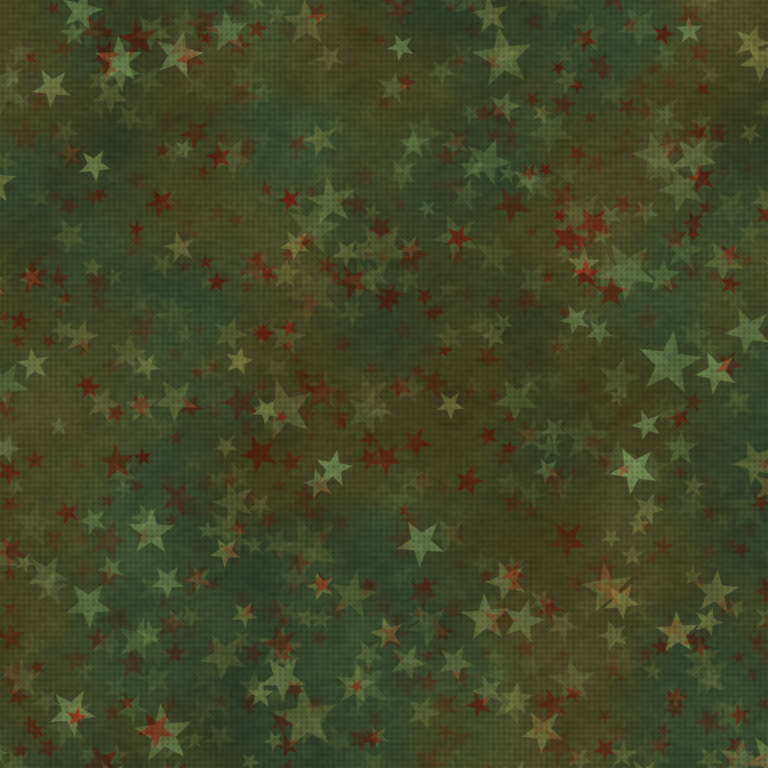
Write a Shadertoy shader that draws this pattern.

```glsl
// Scattered translucent green and rust-red stars on a mottled dark olive woven cloth.

const vec3 OLIVE = vec3(0.262, 0.258, 0.125);
const vec3 PINE = vec3(0.205, 0.258, 0.162);
const vec3 STAR_SAGE = vec3(0.47, 0.58, 0.35);
const vec3 STAR_MOSS = vec3(0.50, 0.51, 0.27);
const vec3 RUST_TINT = vec3(1.34, 0.46, 0.42);  // multiplies the cloth below
const float THREADS = 144.0;                    // weave threads across the canvas
const float WEAVE_DEPTH = 0.075;
const float GRAIN_DEPTH = 0.10;
const float EDGE_SOFTNESS = 0.0012;
const float STAR_INNER = 0.41;                  // inner to outer radius ratio
const float PI = 3.14159265;

vec3 hash3(vec2 p) {
    vec3 q = fract(p.xyx * vec3(0.1031, 0.1030, 0.0973));
    q += dot(q, q.yxz + 33.33);
    return fract((q.xxy + q.yzz) * q.zyx);
}

float noise(vec2 p) {
    vec2 cell = floor(p), f = fract(p);
    f = f * f * (3.0 - 2.0 * f);
    float low = mix(hash3(cell).x, hash3(cell + vec2(1, 0)).x, f.x);
    float high = mix(hash3(cell + vec2(0, 1)).x, hash3(cell + vec2(1, 1)).x, f.x);
    return mix(low, high, f.y);
}

float fbm(vec2 p) {
    float sum = 0.0, amp = 0.5;
    for (int i = 0; i < 5; i++) {
        sum += amp * noise(p);
        p = mat2(1.6, 1.2, -1.2, 1.6) * p + 17.3;
        amp *= 0.5;
    }
    return sum / 0.97;
}

// Signed distance to the edges of a five-pointed star
float starDistance(vec2 p, float radius, float turn) {
    float sector = PI / 5.0;
    float a = mod(atan(p.x, p.y) + turn, 2.0 * sector) - sector;
    vec2 q = length(p) * vec2(cos(a), abs(sin(a)));
    vec2 inner = radius * STAR_INNER * vec2(cos(sector), sin(sector));
    vec2 normal = normalize(vec2(inner.y, radius - inner.x));
    return dot(q - vec2(radius, 0.0), normal);
}

// Combined opacity of one jittered grid of stars
float starLayer(vec2 uv, float count, vec2 radii, vec2 opacity,
                float density, float clumping, float seed) {
    float clear = 1.0;
    float soft = max(EDGE_SOFTNESS, 0.8 / iResolution.y);
    vec2 home = floor(uv * count);
    for (int j = -1; j <= 1; j++)
    for (int i = -1; i <= 1; i++) {
        vec2 cell = home + vec2(i, j);
        vec3 place = hash3(cell + seed);
        vec3 look = hash3(cell + seed + 71.7);
        vec2 centre = (cell + place.xy) / count;
        float chance = density + clumping * (noise(centre * 7.0 + seed) - 0.5);
        if (place.z > chance) continue;
        float radius = mix(radii.x, radii.y, look.x * look.x);
        float d = starDistance(uv - centre, radius, look.y * 2.0 * PI);
        float cover = 1.0 - smoothstep(-soft, soft, d);
        clear *= 1.0 - cover * mix(opacity.x, opacity.y, look.z * look.z);
    }
    return 1.0 - clear;
}

void mainImage(out vec4 fragColor, in vec2 fragCoord) {
    vec2 uv = fragCoord / iResolution.y;

    // Stained ground
    float stain = fbm(uv * 4.0 + 3.1);
    float shade = fbm(uv * 6.0 + 41.0);
    float wear = fbm(uv * 26.0 + 9.0);
    vec3 col = mix(PINE, OLIVE, smoothstep(0.32, 0.66, stain));
    col *= 0.70 + 0.42 * shade + 0.20 * wear;

    // Green stars: faint, medium and large
    float faint = starLayer(uv, 17.0, vec2(0.013, 0.027), vec2(0.08, 0.45), 0.75, 0.3, 11.0);
    float medium = starLayer(uv, 14.0, vec2(0.018, 0.033), vec2(0.12, 0.70), 0.72, 0.3, 137.0);
    float large = starLayer(uv, 9.0, vec2(0.028, 0.046), vec2(0.18, 0.80), 0.62, 0.2, 283.0);
    float green = 1.0 - (1.0 - faint) * (1.0 - medium) * (1.0 - large);
    vec3 starColor = mix(STAR_SAGE, STAR_MOSS, smoothstep(0.35, 0.62, fbm(uv * 7.0 + 60.0)));
    col = mix(col, starColor, green * (0.55 + 0.65 * wear));

    // Worn red stars, tinting whatever lies below
    float redBig = starLayer(uv, 17.0, vec2(0.014, 0.027), vec2(0.25, 1.0), 0.66, 1.1, 419.0);
    float redSmall = starLayer(uv, 23.0, vec2(0.010, 0.017), vec2(0.20, 0.95), 0.50, 0.9, 557.0);
    float red = 1.0 - (1.0 - redBig) * (1.0 - redSmall);
    float eaten = smoothstep(0.22, 0.58, fbm(uv * 32.0 + 23.0));
    col *= mix(vec3(1.0), RUST_TINT, red * mix(0.45, 1.0, eaten));

    // Woven threads and fine grain
    vec2 thread = cos(uv * THREADS * 2.0 * PI);
    float weave = 0.6 * (thread.x + thread.y) - 0.4 * thread.x * thread.y;
    float grain = noise(uv * 230.0) + noise(uv * vec2(70.0, 190.0)) - 1.0;
    col *= 1.0 + WEAVE_DEPTH * weave + GRAIN_DEPTH * grain;

    fragColor = vec4(clamp(col, 0.0, 1.0), 1.0);
}
```
